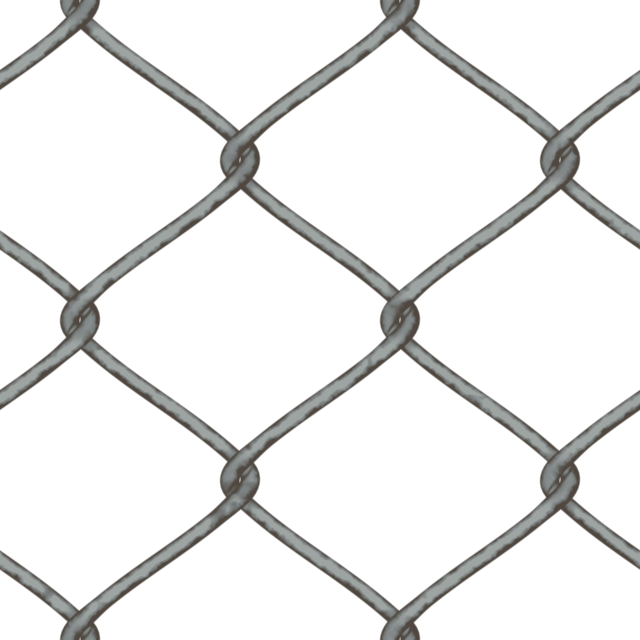
This pattern is drawn by a three.js fragment shader. Its source:

```glsl
varying vec2 vUv;

const float REPEATS = 2.0;
const float SOFT = 0.0035;
const float ARM_RADIUS = 0.0255;
const float BACK_RADIUS = 0.0245;
const float HOOK_SWELL = 0.005;
const int HOOK_STEPS = 10;
const vec3 BACKDROP = vec3(1.0);
const vec3 RUST = vec3(0.31, 0.28, 0.25);
const vec3 STEEL = vec3(0.48, 0.50, 0.50);
const vec3 ZINC = vec3(0.62, 0.645, 0.635);

float hash(vec2 p) {
  return fract(sin(dot(p, vec2(127.1, 311.7))) * 43758.5453);
}

// Value noise that wraps after a whole number of cells
float noise(vec2 uv, float cells) {
  vec2 p = uv * cells;
  vec2 i = floor(p);
  vec2 f = fract(p);
  f = f * f * (3.0 - 2.0 * f);
  vec2 a = mod(i, cells);
  vec2 b = mod(i + 1.0, cells);
  return mix(mix(hash(a), hash(vec2(b.x, a.y)), f.x),
             mix(hash(vec2(a.x, b.y)), hash(b), f.x), f.y);
}

// Offset from the knot that owns this diamond of the mesh
vec2 nearestKnot(vec2 p) {
  vec2 a = fract(p + vec2(0.25, 0.5)) - 0.5;
  vec2 b = fract(p + vec2(0.75, 0.0)) - 0.5;
  return abs(a.x) + abs(a.y) < abs(b.x) + abs(b.y) ? a : b;
}

// Signed distance across the gently bowed arm at the lower left
float armAcross(vec2 q) {
  float u = (q.x + 0.25) * 4.0;
  float height = -0.25 + 0.25 * (0.7 * u + 0.08 * u * u * u);
  float slope = 0.7 + 0.24 * u * u;
  return (q.y - height) * inversesqrt(1.0 + slope * slope);
}

vec2 hookPoint(float t) {
  vec2 start = vec2(-0.02, -0.0734);
  vec2 bend = vec2(0.058, -0.012);
  vec2 tip = vec2(0.02, 0.035);
  return mix(mix(start, bend, t), mix(bend, tip, t), t);
}

// Front arm joined to the hook around the knot
float frontAcross(vec2 q) {
  float best = q.x < 0.0 ? armAcross(q) : 1.0;
  vec2 a = hookPoint(0.0);
  for (int i = 1; i <= HOOK_STEPS; i++) {
    vec2 b = hookPoint(float(i) / float(HOOK_STEPS));
    vec2 along = b - a;
    vec2 d = q - a;
    float side = along.x * d.y - along.y * d.x < 0.0 ? -1.0 : 1.0;
    float reach = length(d - along * clamp(dot(d, along) / dot(along, along), 0.0, 1.0));
    if (reach < abs(best)) best = side * reach;
    a = b;
  }
  return best;
}

float coverage(float across, float radius) {
  return 1.0 - smoothstep(-SOFT, SOFT, abs(across) - radius);
}

// Weathered round wire: pale ragged ridge, rusty rims
vec3 metal(float height, float grain, float stain, float exposure) {
  float ridge = abs(height - 0.1 + (grain - 0.5) * 0.75);
  float light = 1.0 - smoothstep(0.12, 1.0, ridge);
  light = light * exposure * (1.0 - 0.6 * stain) + (grain - 0.5) * 0.22;
  vec3 color = mix(RUST, STEEL, smoothstep(0.0, 0.5, light));
  return mix(color, ZINC, smoothstep(0.45, 0.9, light));
}

// Rear arm, running from upper left to lower right
vec3 addBackArm(vec3 color, vec2 q, float turn, float grain, float stain, float exposure) {
  float across = armAcross(vec2(q.x, -q.y));
  float cover = coverage(across, BACK_RADIUS) * (1.0 - step(0.01, q.x));
  return mix(color, metal(-turn * across / BACK_RADIUS, grain, stain, exposure), cover);
}

void main() {
  vec2 q = nearestKnot(vUv * REPEATS);
  float fromKnot = length(q);

  // Wear
  float grain = 0.45 * noise(vUv, 48.0) + 0.35 * noise(vUv, 110.0) + 0.2 * noise(vUv, 230.0);
  float stain = smoothstep(0.72, 0.92, 0.7 * noise(vUv, 26.0) + 0.3 * noise(vUv, 90.0));
  float exposure = mix(0.62, 1.0, smoothstep(0.03, 0.13, fromKnot));

  // Arms passing behind the knot
  float shade = mix(0.4, 1.0, smoothstep(0.06, 0.13, fromKnot));
  vec3 base = addBackArm(BACKDROP, q, 1.0, grain, stain, shade);
  base = addBackArm(base, -q, -1.0, grain, stain, shade);

  // Two interlocked hooks, each the half turn of the other
  float radius = ARM_RADIUS + HOOK_SWELL * (1.0 - smoothstep(0.04, 0.15, fromKnot));
  float lower = frontAcross(q);
  float upper = frontAcross(-q);
  float lowerCover = coverage(lower, radius);
  float upperCover = coverage(upper, radius);

  // S-shaped crease where the hooks meet
  float seam = q.y - 0.55 * q.x - 340.0 * q.x * q.x * q.x;
  float crease = (1.0 - smoothstep(0.0, 0.016, abs(seam))) * (1.0 - smoothstep(0.045, 0.068, fromKnot));
  exposure *= 1.0 - 0.75 * crease;
  vec3 lowerColor = metal(lower / radius, grain, stain, exposure);
  vec3 upperColor = metal(-upper / radius, grain, stain, exposure);
  vec3 upperOnTop = mix(mix(base, lowerColor, lowerCover), upperColor, upperCover);
  vec3 lowerOnTop = mix(mix(base, upperColor, upperCover), lowerColor, lowerCover);
  gl_FragColor = vec4(mix(lowerOnTop, upperOnTop, smoothstep(-SOFT, SOFT, seam)), 1.0);
}
```
